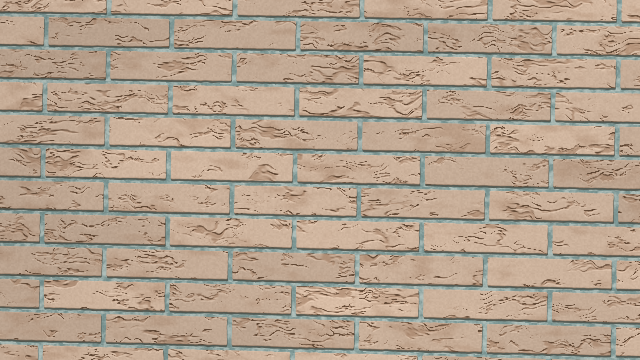
A WebGL 1 fragment shader for this texture:

```glsl
precision highp float;
// Running-bond wall of pale clay bricks with torn horizontal gouges and blue-green mortar.

uniform vec2 u_resolution;

// Layout, in canvas heights, measured from the top left
const float FIRST_BED = 0.0385;     // height of the first bed joint at the left edge
const float BED_SLOPE = 0.0163;     // fall of the courses toward the right
const float COURSE = 0.0911;        // course pitch at the left edge
const float COURSE_GROWTH = 0.00104;
const float FIRST_HEAD = 0.1288;    // first head joint of the unshifted courses
const float HEAD_LEAN = 0.017;
const float BRICK_PITCH = 0.3472;
const float PITCH_GROWTH = 0.004;

// Brick shape, in course heights
const float BRICK_ASPECT = 3.83;
const float JOINT = 0.145;
const float CORNER = 0.04;
const float EDGE_WEAR = 0.035;
const vec2 SHADOW_OFFSET = vec2(0.015, 0.05);

// Surface wear
const float GOUGE_WIDTH = 0.11;
const float RELIEF_STEP = 0.045;
const float TONE_VARIATION = 0.11;
const float BROAD_VARIATION = 0.12;

const vec3 BRICK = vec3(0.785, 0.685, 0.60);
const vec3 CLAY = vec3(0.65, 0.515, 0.415);
const vec3 CREVICE = vec3(0.36, 0.265, 0.19);
const vec3 MORTAR = vec3(0.48, 0.58, 0.57);
const vec3 MORTAR_LIGHT = vec3(0.67, 0.73, 0.71);
const vec3 MORTAR_SHADOW = vec3(0.30, 0.32, 0.29);

float hash(vec2 p) {
  return fract(sin(dot(p, vec2(127.1, 311.7))) * 43758.5);
}

float noise(vec2 p) {
  vec2 i = floor(p), f = fract(p);
  f = f * f * (3.0 - 2.0 * f);
  return mix(mix(hash(i), hash(i + vec2(1.0, 0.0)), f.x),
             mix(hash(i + vec2(0.0, 1.0)), hash(i + 1.0), f.x), f.y);
}

float fbm(vec2 p) {
  float sum = 0.0, amp = 0.54;
  for (int i = 0; i < 3; i++) {
    sum += amp * noise(p);
    p = p * 2.1 + 5.3;
    amp *= 0.5;
  }
  return sum / 0.945;
}

float roundedBox(vec2 p, vec2 halfSize, float r) {
  vec2 q = abs(p) - halfSize + r;
  return length(max(q, 0.0)) + min(max(q.x, q.y), 0.0) - r;
}

// Depth of the tears: long rips first, then short nicks
float gouge(vec2 p) {
  p.y += 0.3 * noise(p * vec2(1.3, 0.8)) + 0.14 * noise(p * vec2(4.0, 5.0));
  float depth = 0.0, scale = 1.0;
  for (int i = 0; i < 2; i++) {
    vec2 q = p * scale + 17.0 * float(i);
    float strength = smoothstep(0.47, 0.92, noise(q * vec2(0.9, 2.3) + 7.0));
    float ridge = abs(fbm(q * vec2(1.2, 4.6)) - 0.5);
    float cut = 1.0 - smoothstep(0.0, 0.02 + GOUGE_WIDTH * strength, ridge);
    depth = max(depth, cut * smoothstep(0.0, 0.5, strength));
    scale *= 1.9;
  }
  return depth;
}

void main() {
  vec2 p = gl_FragCoord.xy / u_resolution.y;
  p.y = 1.0 - p.y;

  // Course and brick coordinates with slight perspective
  float course = (p.y - FIRST_BED - BED_SLOPE * p.x) / (COURSE + COURSE_GROWTH * p.x);
  float row = floor(course);
  float run = p.x + HEAD_LEAN * p.y - FIRST_HEAD;
  float along = run / (BRICK_PITCH + PITCH_GROWTH * run) - 0.5 * mod(row, 2.0);
  along += 0.01 * (hash(vec2(row, 3.7)) - 0.5);
  vec2 id = vec2(floor(along), row);
  vec2 local = (vec2(along - id.x, course - row) - 0.5) * vec2(BRICK_ASPECT, 1.0);
  vec2 wall = vec2(along * BRICK_ASPECT, course);
  float seed = hash(id + 11.3);
  float aa = 0.6 / (COURSE * u_resolution.y);

  // Worn brick outline and the shadow it throws on the joint
  vec2 halfSize = 0.5 * (vec2(BRICK_ASPECT, 1.0) - JOINT);
  float wear = EDGE_WEAR * (fbm(wall * 5.0) - 0.5);
  float edge = roundedBox(local, halfSize, CORNER) + wear;
  float shadowEdge = roundedBox(local - SHADOW_OFFSET, halfSize, CORNER) + wear;

  // Mortar
  float grain = noise(wall * 23.0) - 0.5;
  vec3 mortar = mix(MORTAR, MORTAR_LIGHT, smoothstep(0.3, 0.75, fbm(wall * 6.0)));
  mortar += 0.06 * grain;
  mortar = mix(mortar, MORTAR_SHADOW, 0.9 * (1.0 - smoothstep(-aa, aa, shadowEdge)));

  // Brick face: tone, blotches, and gouges lit from above
  vec2 face = local + 60.0 * vec2(seed, hash(id + 29.1));
  face.y += local.x * 0.16 * (seed - 0.5);
  float depth = gouge(face);
  float slope = depth - gouge(face - vec2(0.0, RELIEF_STEP));
  vec3 brick = BRICK * (1.0 + TONE_VARIATION * (hash(id + 5.9) - 0.5));
  brick = mix(brick, CLAY, 0.4 * smoothstep(0.5, 0.85, fbm(face * vec2(1.1, 2.4) + 31.0)));
  brick += 0.045 * grain;
  brick = mix(brick, CLAY, 0.7 * depth);
  float broken = 0.35 + 0.6 * smoothstep(0.25, 0.7, noise(face * vec2(5.0, 9.0)));
  brick = mix(brick, CREVICE, broken * smoothstep(0.1, 0.85, slope));
  brick += 0.06 * clamp(-slope, 0.0, 1.0);

  // Bevel: pale upper arris, narrow dark lower arris
  float rim = smoothstep(-0.045, 0.0, edge);
  float lower = smoothstep(0.36, 0.44, local.y), upper = smoothstep(0.36, 0.44, -local.y);
  brick = mix(brick, CREVICE, 0.6 * rim * lower) + 0.05 * rim * upper;

  // Uneven daylight over the whole wall
  float daylight = 1.0 + BROAD_VARIATION * (fbm(p * 1.8 + 3.0) - 0.5) + 0.03 * (p.x - 0.9);
  vec3 color = mix(brick, mortar, smoothstep(-aa, aa, edge));
  gl_FragColor = vec4(color * daylight, 1.0);
}
```
